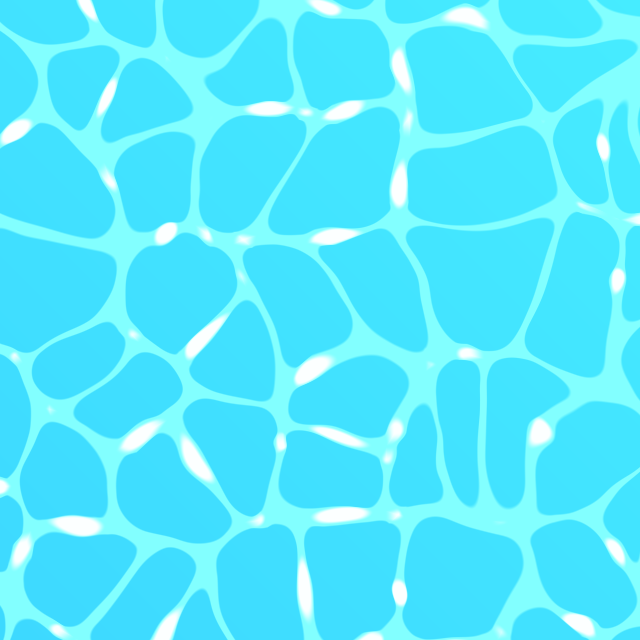
Write a Shadertoy shader that draws this texture.

```glsl
// Sunlit pool water: a rounded net of pale caustics with white glints over cyan.

const float CELLS = 6.3;          // cells across the canvas
const float CORNER_ROUND = 0.24;  // blend size at cell corners
const vec3 WATER_LOW = vec3(0.24, 0.85, 1.0);
const vec3 WATER_HIGH = vec3(0.275, 0.925, 1.0);
const vec3 NET = vec3(0.51, 1.0, 1.0);
const vec3 GLINT = vec3(0.99, 1.0, 1.0);

vec2 hash2(vec2 p) {
    vec3 q = fract(p.xyx * vec3(0.1031, 0.1030, 0.0973));
    q += dot(q, q.yzx + 33.33);
    return fract((q.xx + q.yz) * q.zy);
}

float cornerSlope(vec2 corner, vec2 offset) {
    float angle = 6.2832 * hash2(corner).x;
    return dot(vec2(cos(angle), sin(angle)), offset);
}

float gradientNoise(vec2 p) {
    vec2 i = floor(p), f = fract(p), e = vec2(1.0, 0.0);
    vec2 u = f * f * f * (f * (f * 6.0 - 15.0) + 10.0);
    float low = mix(cornerSlope(i, f), cornerSlope(i + e, f - e), u.x);
    float high = mix(cornerSlope(i + e.yx, f - e.yx), cornerSlope(i + 1.0, f - 1.0), u.x);
    return mix(low, high, u.y);
}

float smoothMin(float a, float b, float k) {
    float h = max(k - abs(a - b), 0.0) / k;
    return min(a, b) - 0.25 * h * h * k;
}

vec2 sitePoint(vec2 cell) {
    return cell + 0.06 + 0.88 * hash2(cell + 41.0);
}

// Two nearest sites; returns the gap between second and third distances.
float nearestSites(vec2 p, out vec2 cellA, out vec2 cellB) {
    vec3 dist = vec3(9.0);
    vec2 base = floor(p);
    cellA = cellB = base;
    for (int y = -2; y <= 2; y++)
    for (int x = -2; x <= 2; x++) {
        vec2 cell = base + vec2(x, y);
        float d = distance(p, sitePoint(cell));
        if (d < dist.x) {
            dist = vec3(d, dist.xy);
            cellB = cellA;
            cellA = cell;
        } else if (d < dist.y) {
            dist = vec3(dist.x, d, dist.y);
            cellB = cell;
        } else dist.z = min(dist.z, d);
    }
    return dist.z - dist.y;
}

// Distance to the cell border, with rounded corners.
float roundedBorder(vec2 p, vec2 cell, float rounding) {
    vec2 a = sitePoint(cell);
    float d = 4.0;
    for (int y = -2; y <= 2; y++)
    for (int x = -2; x <= 2; x++) {
        if (x == 0 && y == 0) continue;
        vec2 b = sitePoint(cell + vec2(x, y));
        d = smoothMin(d, dot(0.5 * (a + b) - p, normalize(b - a)), rounding);
    }
    return d;
}

// Bean-shaped glint on the edge between two cells: x = coverage, y = net swelling.
vec2 edgeGlint(vec2 p, vec2 cellA, vec2 cellB, float gap) {
    vec2 a = sitePoint(cellA), b = sitePoint(cellB);
    vec2 normal = normalize(b - a);
    if (normal.x < 0.0) normal = -normal;
    vec2 shape = hash2(cellA + cellB + 7.0);
    vec2 pick = hash2(cellA + cellB + 93.0);
    vec2 q = p - 0.5 * (a + b);
    float along = dot(q, vec2(-normal.y, normal.x)) + 0.2 * (pick.y - 0.5);
    float halfLength = mix(0.11, 0.29, shape.x);
    float t = along / halfLength;
    float across = dot(q, normal) + 0.07 * (shape.y - 0.5) * t * t;
    float fade = step(pick.x, 0.5) * smoothstep(0.0, 0.14, gap);
    float halfWidth = mix(0.065, 0.09, pick.y) * (1.0 + 0.5 * (shape.y - 0.5) * clamp(t, -1.0, 1.0));
    float d = (length(vec2(t, across / halfWidth)) - 1.0) * halfWidth;
    return fade * vec2(smoothstep(0.016, -0.022, d), exp(-t * t));
}

void mainImage(out vec4 fragColor, in vec2 fragCoord) {
    vec2 uv = fragCoord / iResolution.y;
    float pixel = CELLS / iResolution.y;

    // Bend the cell grid into flowing curves.
    vec2 p = uv * CELLS + 20.0;
    p += 0.34 * vec2(gradientNoise(p * 0.85), gradientNoise(p * 0.85 + 31.7));
    p += 0.06 * vec2(gradientNoise(p * 2.1 + 11.3), gradientNoise(p * 2.1 + 57.1));

    vec2 cellA, cellB;
    float gap = nearestSites(p, cellA, cellB);
    vec2 glint = edgeGlint(p, cellA, cellB, gap);

    // Net of varying thickness, swollen around the glints.
    float halfWidth = 0.038 + 0.04 * gradientNoise(p * 1.3 + 5.0) + 0.055 * glint.y;
    float border = roundedBorder(p, cellA, CORNER_ROUND);
    float net = 1.0 - smoothstep(-pixel, pixel, border - halfWidth);

    // Water brightens towards the upper right.
    vec3 color = mix(WATER_LOW, WATER_HIGH, clamp(0.5 * (uv.x + uv.y), 0.0, 1.0));
    color = mix(color, NET, net);
    color = mix(color, GLINT, glint.x * net);
    fragColor = vec4(color, 1.0);
}
```
